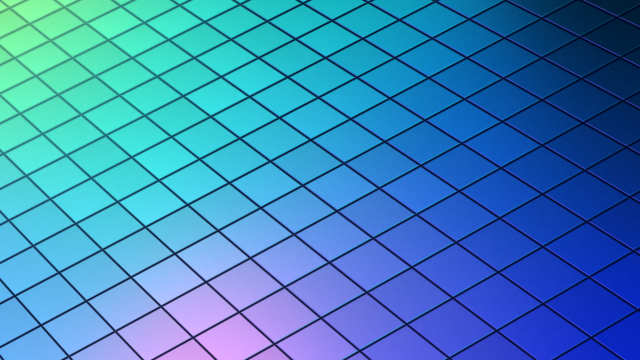
This background is drawn by a Shadertoy shader. Its source:

```glsl
// Glossy diamond tiles on a plane in gentle perspective, lit by a colour wash.
// The canvas is mapped back to tile space, where dark grooves follow whole
// numbers; the wash blends a few soft lights by normalised Gaussian weights.

// Plane: anchor corner, tile edges there, and perspective (canvas heights)
const vec2 ANCHOR = vec2(0.841, 0.4845);
const vec2 EDGE_U = vec2(0.1157, 0.0618);
const vec2 EDGE_V = vec2(0.0924, -0.0692);
const vec2 PERSPECTIVE = vec2(0.0075, -0.0285);

// Grooves and their lit rims
const float GROOVE_HALF = 0.0026;
const float RIM_OFFSET = 0.0040;
const float RIM_HALF = 0.0011;
const vec3 GROOVE_COLOR = vec3(0.005, 0.02, 0.13);
const vec3 RIM_CYAN = vec3(0.08, 0.80, 0.86);
const vec3 RIM_VIOLET = vec3(0.40, 0.34, 0.95);

// Surface variation
const float TILE_FLATNESS = 0.35;
const float TILE_VARIATION = 0.035;
const float GRAIN = 0.012;

// Colour wash
const float LIGHT_FALLOFF = 10.0;
const int LIGHTS = 15;
const vec2 LIGHT_POS[LIGHTS] = vec2[](
    vec2(0.02, 0.99), vec2(0.07, 0.72), vec2(0.49, 0.84), vec2(0.93, 0.95),
    vec2(0.32, 0.54), vec2(0.76, 0.61), vec2(0.07, 0.26), vec2(1.23, 0.72),
    vec2(1.74, 0.95), vec2(1.71, 0.60), vec2(1.39, 0.44), vec2(1.69, 0.10),
    vec2(1.00, 0.26), vec2(0.62, 0.04), vec2(1.25, 0.05));
const vec3 LIGHT_COLOR[LIGHTS] = vec3[](
    vec3(0.70, 1.00, 0.50), vec3(0.31, 0.96, 0.77), vec3(0.22, 0.90, 0.76),
    vec3(0.08, 0.75, 0.74), vec3(0.20, 0.91, 0.93), vec3(0.18, 0.75, 0.92),
    vec3(0.38, 0.68, 0.96), vec3(0.01, 0.44, 0.76), vec3(0.00, 0.09, 0.13),
    vec3(0.00, 0.14, 0.38), vec3(0.06, 0.30, 0.82), vec3(0.01, 0.12, 0.74),
    vec3(0.44, 0.52, 0.91), vec3(0.97, 0.64, 0.99), vec3(0.28, 0.28, 0.85));

float hash(vec2 p) {
    p = fract(p * vec2(0.1031, 0.1137));
    p += dot(p, p.yx + 33.33);
    return fract((p.x + p.y) * p.x * 41.7);
}

float noise(vec2 p) {
    vec2 i = floor(p), f = fract(p);
    f = f * f * (3.0 - 2.0 * f);
    return mix(mix(hash(i), hash(i + vec2(1, 0)), f.x),
               mix(hash(i + vec2(0, 1)), hash(i + 1.0), f.x), f.y);
}

vec3 colorWash(vec2 p) {
    vec3 sum = vec3(0.0);
    float total = 0.0;
    for (int i = 0; i < LIGHTS; i++) {
        vec2 d = p - LIGHT_POS[i];
        float weight = exp(-LIGHT_FALLOFF * dot(d, d));
        sum += weight * LIGHT_COLOR[i];
        total += weight;
    }
    return sum / total;
}

// Tile space to canvas
vec2 project(vec2 uv) {
    return ANCHOR + (EDGE_U * uv.x + EDGE_V * uv.y) / (1.0 + dot(PERSPECTIVE, uv));
}

// Soft stripe around zero distance
float stripe(float d, float halfWidth, float soft) {
    return 1.0 - smoothstep(halfWidth - soft, halfWidth + soft, abs(d));
}

void mainImage(out vec4 fragColor, in vec2 fragCoord) {
    vec2 p = fragCoord / iResolution.y;

    // Canvas to tile space, with exact gradients for even line widths
    vec2 d = p - ANCHOR;
    mat2 inv = inverse(mat2(EDGE_U - PERSPECTIVE.x * d, EDGE_V - PERSPECTIVE.y * d));
    vec2 uv = inv * d;
    mat2 rows = transpose(inv * (1.0 + dot(PERSPECTIVE, uv)));
    vec2 tile = floor(uv), cell = uv - tile;
    vec2 dist = (uv - round(uv)) / vec2(length(rows[0]), length(rows[1]));

    // Tile surface: partly flat colour, slight tone change, sheen and grain
    vec2 tileCentre = project(tile + 0.5);
    vec3 color = colorWash(mix(p, tileCentre, TILE_FLATNESS));
    color *= 1.0 + TILE_VARIATION * (2.0 * hash(tile + 71.0) - 1.0);
    color *= 1.0 + 0.05 * (cell.y - cell.x);
    color += GRAIN * (noise(p * 160.0) - 0.5);

    // Focus softens toward the upper left corner
    float defocus = 1.0 - smoothstep(0.1, 0.9, length(p - vec2(0.0, 1.0)));
    float soft = 0.75 / iResolution.y + mix(0.0008, 0.0022, defocus);

    // Rims catch light along one side of each groove
    float rimGain = smoothstep(0.3, 1.2, p.x);
    float cyanGain = rimGain * (1.0 - 0.75 * smoothstep(0.9, 1.7, p.x));
    float cyan = stripe(dist.y + RIM_OFFSET, RIM_HALF, soft);
    float violet = stripe(dist.x - RIM_OFFSET, RIM_HALF, soft);
    color = mix(color, RIM_CYAN, 0.8 * cyan * cyanGain);
    color = mix(color, RIM_VIOLET, 0.75 * violet * rimGain);

    // Dark grooves
    float groove = max(stripe(dist.x, GROOVE_HALF, soft), stripe(dist.y, GROOVE_HALF, soft));
    vec3 grooveColor = GROOVE_COLOR + color * mix(0.03, 0.40, defocus);
    color = mix(color, grooveColor, groove * mix(0.95, 0.75, defocus));

    fragColor = vec4(clamp(color, 0.0, 1.0), 1.0);
}
```
